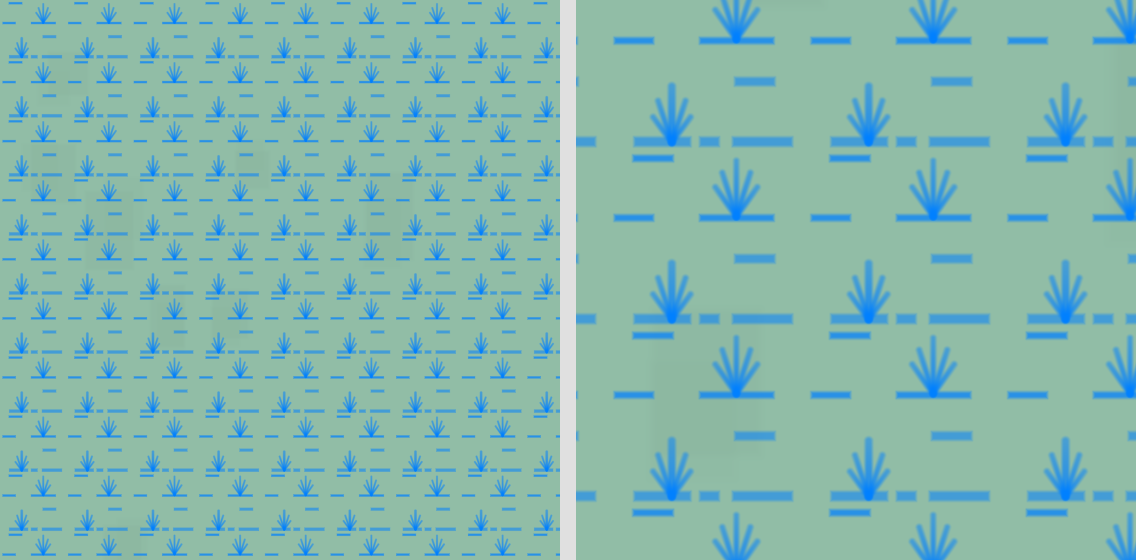
Left: the whole. Right: its middle third, enlarged.
Write a WebGL 2 fragment shader that draws this pattern.

```glsl
#version 300 es
precision highp float;
// Repeating marsh print: two staggered tufts of reed per tile, with water dashes.
// Each tuft is a fan of capsule blades whose ink builds up towards the root;
// faint overlapping rectangles, scattered by a hash, wear the ground.

uniform vec2 u_resolution;
out vec4 fragColor;

// Lengths are in print units, measured from the top left corner.
const float CANVAS_UNITS = 768.0;
const vec2  TILE = vec2(90.0, 81.0);
const float SOFTNESS = 1.1;

const vec3 GROUND = vec3(0.567, 0.740, 0.650);
const vec3 INK    = vec3(0.000, 0.500, 1.000);

const vec2  UPPER_ROOT = vec2(59.3, 31.0);
const vec2  LOWER_ROOT = vec2(29.8, 78.0);
const float STEM_LENGTH = 25.5;
const float BLADE_RADIUS = 1.25;
const float ROOT_INK = 0.80;
const float TIP_INK  = 0.50;

const float THIN_DASH  = 3.0;
const float THICK_DASH = 4.4;
const float STRONG_INK = 0.72;
const float PALE_INK   = 0.54;

const int   PATCH_COUNT = 8;
const float PATCH_SHADE = 0.018;
const float PATCH_BLUR  = 3.0;

vec2 hash2(float n) {
    return fract(sin(vec2(n * 127.1 + 11.7, n * 269.5 + 43.3)) * 4375.85);
}

float boxDistance(vec2 p, vec2 halfSize) {
    vec2 d = abs(p) - halfSize;
    return length(max(d, 0.0)) + min(max(d.x, d.y), 0.0);
}

// Antialiased coverage that never gets sharper than one pixel.
float coverage(float dist) {
    float edge = max(SOFTNESS, 0.7 * CANVAS_UNITS / u_resolution.y);
    return 1.0 - smoothstep(-edge, edge, dist);
}

float dash(vec2 p, float left, float right, float y, float thickness) {
    vec2 center = vec2(0.5 * (left + right), y);
    return coverage(boxDistance(p - center, 0.5 * vec2(right - left, thickness)));
}

// Five blades fanned from the root, shorter towards the sides.
float tuft(vec2 p, vec2 root, float fan, float shortening, float stemRadius) {
    vec2 q = p - root;
    float bare = 1.0;
    for (int i = -2; i <= 2; i++) {
        float side = float(i);
        float angle = side * fan;
        float bladeLength = STEM_LENGTH - shortening * abs(side);
        vec2 direction = vec2(sin(angle), -cos(angle));
        float along = clamp(dot(q, direction), 0.0, bladeLength);
        float radius = i == 0 ? stemRadius : BLADE_RADIUS;
        float ink = mix(ROOT_INK, TIP_INK, along / bladeLength);
        bare *= 1.0 - ink * coverage(length(q - direction * along) - radius);
    }
    return 1.0 - bare;
}

float waterInk(vec2 p) {
    float strong = dash(p, 42.5, 76.5, 31.6, THIN_DASH);
    strong = max(strong, dash(p, 3.5, 21.5, 31.6, THIN_DASH));
    strong = max(strong, dash(p, 12.0, 30.5, 4.4, THIN_DASH));
    float pale = dash(p, 58.5, 77.0, 50.3, THICK_DASH - 0.4);
    pale = max(pale, dash(p, 12.5, 38.5, 77.8, THICK_DASH));
    pale = max(pale, dash(p, 42.5, 51.5, 77.8, THICK_DASH));
    pale = max(pale, dash(p, 57.5, 85.0, 77.8, THICK_DASH));
    return max(strong * STRONG_INK, pale * PALE_INK);
}

// Pairs of offset rectangles that darken the ground slightly.
float wear(vec2 p) {
    float shade = 0.0;
    for (int i = 0; i < PATCH_COUNT; i++) {
        float seed = float(i);
        vec2 center = hash2(seed + 3.0) * CANVAS_UNITS;
        vec2 halfSize = mix(vec2(22.0, 24.0), vec2(36.0, 64.0), hash2(seed + 31.0));
        vec2 shift = (hash2(seed + 57.0) - 0.5) * halfSize * 1.6;
        float first = boxDistance(p - center, halfSize);
        float second = boxDistance(p - center - shift, halfSize * 0.8);
        shade += 1.0 - smoothstep(-PATCH_BLUR, PATCH_BLUR, first);
        shade += 0.5 - 0.5 * smoothstep(-PATCH_BLUR, PATCH_BLUR, second);
    }
    return min(shade, 2.0) * PATCH_SHADE;
}

void main() {
    vec2 canvas = gl_FragCoord.xy / u_resolution.y;
    vec2 p = vec2(canvas.x, 1.0 - canvas.y) * CANVAS_UNITS;
    vec2 cell = mod(p, TILE);

    // The upper tuft is open and slender, the lower one dense.
    float bare = 1.0 - waterInk(cell);
    bare *= 1.0 - tuft(cell, UPPER_ROOT, 0.31, 4.5, 1.2);
    bare *= 1.0 - tuft(cell, LOWER_ROOT, 0.32, 5.6, 1.7);

    vec3 color = mix(INK, GROUND * (1.0 - wear(p)), bare);
    fragColor = vec4(color, 1.0);
}
```
